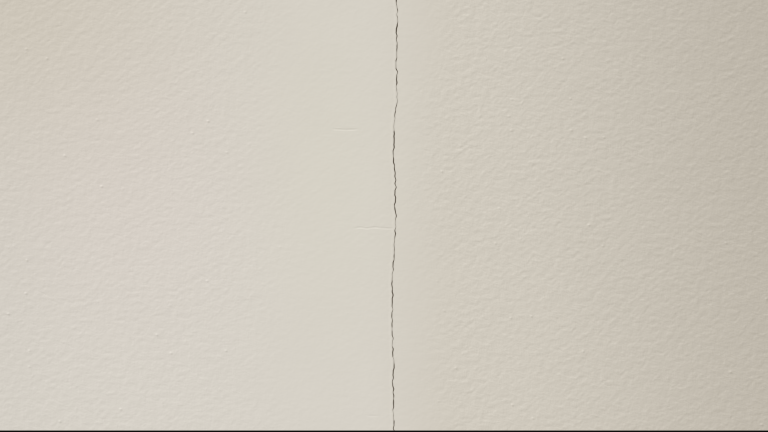
Give the GLSL for this texture, as a WebGL 2 fragment shader.

```glsl
#version 300 es
precision highp float;
// Painted plaster wall with a smooth filled seam and a thin vertical crack.
// Broad gradients give the light, a fine noise height field gives the relief,
// and a wandering distance line of uneven strength gives the crack.
uniform vec2 u_resolution;
out vec4 outColor;

float hash(vec2 p) {
    return fract(sin(dot(p, vec2(127.1, 311.7))) * 43758.5453);
}

float noise(vec2 p) {
    vec2 i = floor(p), f = fract(p);
    vec2 w = f * f * (3.0 - 2.0 * f);
    return mix(mix(hash(i), hash(i + vec2(1.0, 0.0)), w.x),
               mix(hash(i + vec2(0.0, 1.0)), hash(i + vec2(1.0, 1.0)), w.x), w.y);
}

float fbm(vec2 p) {
    float sum = 0.0, amp = 0.5;
    for (int i = 0; i < 3; i++) {
        sum += amp * noise(p);
        p = mat2(1.6, 1.2, -1.2, 1.6) * p + 7.3;
        amp *= 0.5;
    }
    return sum;
}

// Stippled paint height: small bumps, slightly wider than tall
float plaster(vec2 p) {
    vec2 warp = vec2(noise(p * 60.0), noise(p * 60.0 + 19.0)) * 0.005;
    return fbm((p + warp) * vec2(88.0, 118.0));
}

// Soft blob of light or tint
float blob(vec2 uv, vec2 center, vec2 size) {
    vec2 d = (uv - center) / size;
    return exp(-dot(d, d));
}

// Broad wall colour under the lamp
vec3 wallColor(vec2 uv) {
    vec3 warmWhite = vec3(0.840, 0.820, 0.782);
    vec3 nearRight = vec3(0.816, 0.792, 0.745);
    vec3 farRight = vec3(0.738, 0.710, 0.660);
    vec3 right = mix(nearRight, farRight, smoothstep(0.58, 1.10, uv.x + 0.06 * (uv.y - 0.5)));
    vec3 col = mix(warmWhite, right, smoothstep(0.47, 0.60, uv.x));
    col -= vec3(0.034, 0.041, 0.055) * blob(uv, vec2(0.0, 1.05), vec2(0.28, 0.40));
    col += vec3(0.003, -0.004, 0.000) * blob(uv, vec2(0.16, 0.55), vec2(0.17, 0.35));
    col += vec3(0.000, 0.003, -0.006) * blob(uv, vec2(0.43, 0.60), vec2(0.10, 0.45));
    col -= vec3(0.010) * blob(uv, vec2(0.0, 0.35), vec2(0.08, 0.5));
    return col;
}

// Horizontal place of the crack, by depth below the top edge
float crackPath(float depth) {
    float x = 0.5168 - 0.0040 * smoothstep(0.22, 0.32, depth);
    x += 0.0018 * smoothstep(0.33, 0.43, depth);
    x -= 0.0032 * smoothstep(0.49, 0.66, depth);
    x += 0.0010 * smoothstep(0.70, 0.85, depth);
    x += 0.0022 * (noise(vec2(depth * 34.0, 3.0)) - 0.5);
    return x + 0.0016 * (noise(vec2(depth * 120.0, 8.0)) - 0.5);
}

float band(float d, float halfWidth, float soft) {
    return 1.0 - smoothstep(halfWidth - soft, halfWidth + soft, abs(d));
}

// Short level hairline: a dark edge with a light lip below
float hairline(vec2 p, vec2 start, float len, float soft) {
    float along = smoothstep(0.0, 0.015, p.x - start.x)
                * (1.0 - smoothstep(len - 0.02, len, p.x - start.x));
    float y = p.y - start.y - 0.004 * (noise(vec2(p.x * 60.0, start.y * 40.0)) - 0.5);
    return along * (band(y, 0.0010, soft) - 0.9 * band(y + 0.004, 0.0012, soft));
}

void main() {
    vec2 uv = gl_FragCoord.xy / u_resolution;
    float aspect = u_resolution.x / u_resolution.y;
    vec2 p = vec2(uv.x * aspect, uv.y);
    float soft = 0.7 / u_resolution.y;
    vec3 col = wallColor(uv);

    // Relief, calmer on the filled seam and stronger on the right
    float edge = 0.04 * (noise(p * 9.0) - 0.5);
    float seam = smoothstep(0.27, 0.41, uv.x + edge) * (1.0 - smoothstep(0.52, 0.60, uv.x + edge));
    float rough = mix(mix(0.75, 1.0, smoothstep(0.5, 0.62, uv.x)), 0.24, seam);
    vec2 lightStep = vec2(-0.0022, 0.0032);
    col += rough * 0.088 * (plaster(p) - plaster(p + lightStep));
    col += 0.006 * (fbm(p * 14.0) - 0.44);

    // Sparse raised specks scattered over the rough paint
    vec2 cell = floor(p * 24.0);
    vec2 speck = fract(p * 24.0) - 0.25 - 0.5 * vec2(hash(cell), hash(cell + 31.0));
    float present = step(0.94, hash(cell + 67.0)) * (1.0 - seam);
    col -= present * 0.05 * (blob(speck, vec2(0.03, -0.04), vec2(0.08, 0.06))
                           - blob(speck, vec2(-0.03, 0.04), vec2(0.08, 0.06)));

    // Faint level hairlines on the seam
    float lines = hairline(p, vec2(0.765, 0.703), 0.07, soft)
                + hairline(p, vec2(0.815, 0.474), 0.10, soft)
                + 0.7 * hairline(p, vec2(0.845, 0.040), 0.04, soft);
    col -= 0.035 * lines;

    // Main crack: soft shade and a thin dark core that fades in and out
    float depth = 1.0 - uv.y;
    float d = (uv.x - crackPath(depth)) * aspect;
    float vary = noise(vec2(depth * 48.0, 21.0)) * 0.6 + noise(vec2(depth * 130.0, 5.0)) * 0.4;
    float width = mix(0.0005, 0.0014, vary);
    float strength = mix(0.30, 0.92, smoothstep(0.2, 0.75, vary)) * mix(1.0, 0.8, depth);
    col += 0.012 * band(d + 0.006, 0.002, 0.003);
    col -= 0.030 * band(d, 0.002, 0.003);
    col = mix(col, vec3(0.32, 0.29, 0.25), strength * band(d, width, soft));

    // Dark strip along the lower border
    col = mix(vec3(0.06, 0.055, 0.05), col, smoothstep(0.0032 - soft, 0.0032 + soft, uv.y));
    outColor = vec4(clamp(col, 0.0, 1.0), 1.0);
}
```
